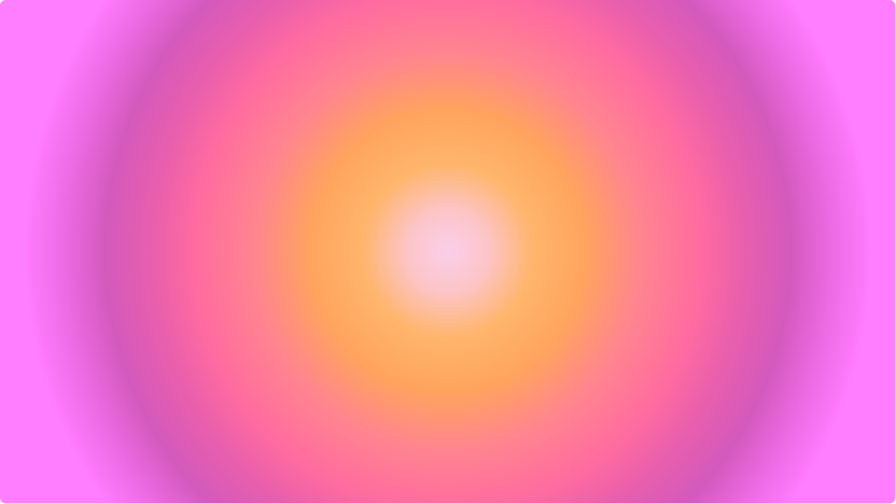
Give the GLSL for this background, as a Shadertoy shader.

```glsl
const vec2 CENTER = vec2(0.0, 0.002);    // glow centre, in canvas heights
const vec2 GLOW_SCALE = vec2(1.0, 0.98); // below one stretches the rings
const float BLOCK_ROWS = 36.0;           // blocks in one canvas height
const float BLOCK_STRENGTH = 0.12;
const float CORNER_RADIUS = 0.012;
const float FRAME_INSET = 0.0006;
const vec2 FRAME_SHIFT = vec2(-0.0006, 0.0006);
const vec3 FRAME_COLOR = vec3(1.0, 0.94, 1.0);

// Ring colours, from the core outwards
const int STOPS = 10;
const vec3 RING_COLOR[STOPS] = vec3[STOPS](
    vec3(0.98, 0.81, 0.92),
    vec3(0.99, 0.77, 0.78),
    vec3(1.00, 0.71, 0.42),
    vec3(1.00, 0.64, 0.37),
    vec3(1.00, 0.52, 0.56),
    vec3(1.00, 0.42, 0.63),
    vec3(0.91, 0.37, 0.68),
    vec3(0.83, 0.35, 0.74),
    vec3(0.92, 0.41, 0.88),
    vec3(1.00, 0.49, 1.00)
);
const float RING_RADIUS[STOPS] = float[STOPS](
    0.0, 0.08, 0.17, 0.275, 0.385, 0.505, 0.59, 0.68, 0.755, 0.84
);

vec3 radialGradient(vec2 point) {
    float radius = length((point - CENTER) * GLOW_SCALE);
    vec3 color = RING_COLOR[0];
    for (int i = 1; i < STOPS; i++) {
        float blend = (radius - RING_RADIUS[i - 1]) / (RING_RADIUS[i] - RING_RADIUS[i - 1]);
        color = mix(color, RING_COLOR[i], clamp(blend, 0.0, 1.0));
    }
    return color;
}

// Centre of the block that holds the point, with smoothed borders
vec2 snapToBlock(vec2 point, float pixel) {
    vec2 cell = point * BLOCK_ROWS;
    vec2 nearestBorder = floor(cell + 0.5);
    float softness = pixel * BLOCK_ROWS;
    vec2 side = smoothstep(-softness, softness, cell - nearestBorder);
    return (nearestBorder - 0.5 + side) / BLOCK_ROWS;
}

float roundedBox(vec2 point, vec2 halfSize, float radius) {
    vec2 q = abs(point) - halfSize + radius;
    return length(max(q, 0.0)) + min(max(q.x, q.y), 0.0) - radius;
}

void mainImage(out vec4 fragColor, in vec2 fragCoord) {
    vec2 point = (fragCoord - 0.5 * iResolution.xy) / iResolution.y;
    float pixel = 1.0 / iResolution.y;

    // Concentric glow with a faint block texture
    vec3 smoothGlow = radialGradient(point);
    vec3 blockGlow = radialGradient(snapToBlock(point, pixel));
    vec3 color = mix(smoothGlow, blockGlow, BLOCK_STRENGTH);

    // Pale rounded frame, heavier at the right and bottom
    vec2 halfSize = 0.5 * iResolution.xy / iResolution.y - FRAME_INSET;
    float edge = roundedBox(point - FRAME_SHIFT, halfSize, CORNER_RADIUS);
    color = mix(color, FRAME_COLOR, smoothstep(-0.5 * pixel, 0.5 * pixel, edge));

    fragColor = vec4(color, 1.0);
}
```
